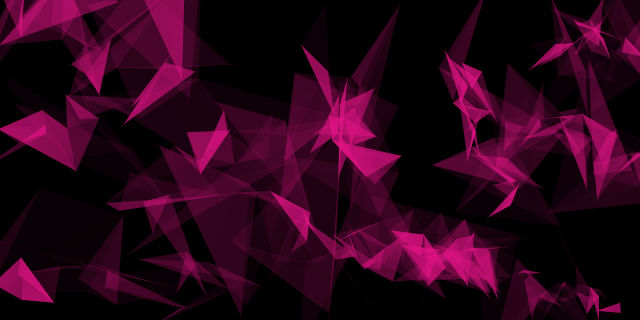
Reproduce this background procedurally as a Shadertoy shader.

```glsl
// Translucent magenta shards strung along loose strands over black.

const int STRANDS = 11;

// Each strand runs from xy to zw, in units of the canvas height.
const vec4 strands[STRANDS] = vec4[STRANDS](
    vec4(0.02, 1.00, 0.50, 0.88),
    vec4(0.00, 0.58, 0.56, 0.76),
    vec4(0.00, 0.14, 0.72, 0.06),
    vec4(0.45, 0.42, 0.86, 0.60),
    vec4(0.98, 0.80, 1.20, 0.46),
    vec4(0.74, 0.34, 1.12, 0.16),
    vec4(1.44, 0.80, 1.60, 0.36),
    vec4(1.12, 0.28, 1.52, 0.18),
    vec4(1.40, 0.20, 1.92, 0.02),
    vec4(1.70, 0.86, 2.00, 0.88),
    vec4(1.64, 0.64, 1.97, 0.48));

vec3 hash32(vec2 p) {
    vec3 q = fract(vec3(p.xyx) * vec3(0.1031, 0.1030, 0.0973));
    q += dot(q, q.yxz + 33.33);
    return fract((q.xxy + q.yzz) * q.zyx);
}

// A corner scattered around its place on the strand.
vec2 corner(vec4 strand, float seed, int k, int shards, float spread) {
    vec3 h = hash32(vec2(seed, float(k) * 3.0 + 11.0));
    float along = (float(k) + 2.0 * h.z - 1.0) / float(shards + 1);
    float angle = 6.2832 * h.x;
    return mix(strand.xy, strand.zw, along)
         + spread * mix(0.3, 1.5, h.y * h.y) * vec2(cos(angle), sin(angle));
}

float cross2(vec2 a, vec2 b) {
    return a.x * b.y - a.y * b.x;
}

// Signed distance to the line through a and b.
float edgeDistance(vec2 p, vec2 a, vec2 b) {
    return cross2(p - a, b - a) / max(length(b - a), 1e-4);
}

float triangleDistance(vec2 p, vec2 a, vec2 b, vec2 c) {
    float winding = cross2(b - a, c - a) < 0.0 ? -1.0 : 1.0;
    return max(max(winding * edgeDistance(p, a, b),
                   winding * edgeDistance(p, b, c)),
                   winding * edgeDistance(p, c, a));
}

// Paints a chain of shards, each sharing an edge with the next.
void paintChain(inout vec3 color, vec2 p, vec4 strand, float seed,
                int shards, float spread, float strongest) {
    vec2 a = corner(strand, seed, 0, shards, spread);
    vec2 b = corner(strand, seed, 1, shards, spread);
    for (int k = 0; k < shards; k++) {
        vec2 c = corner(strand, seed, k + 2, shards, spread);
        float h = hash32(vec2(float(k) + 71.0, seed + 43.0)).x;
        float cover = clamp(0.5 - triangleDistance(p, a, b, c) * iResolution.y, 0.0, 1.0);

        // Faint falloff across each facet
        vec2 side = b - a;
        float fall = clamp(dot(p - a, side) / max(dot(side, side), 1e-4), 0.0, 1.0);
        float alpha = mix(0.04, strongest, pow(h, 2.4)) * (1.0 - 0.2 * fall);
        color = mix(color, vec3(0.88, 0.07, 0.52), cover * alpha);

        a = b;
        b = c;
    }
}

void mainImage(out vec4 fragColor, in vec2 fragCoord) {
    vec2 p = fragCoord / iResolution.y;
    p.x *= 2.0 * iResolution.y / iResolution.x;
    vec3 color = vec3(0.005, 0.0, 0.002);

    // Wide dim shards behind
    for (int s = 0; s < STRANDS; s++) {
        float middle = 0.5 * (strands[s].x + strands[s].z);
        float spread = mix(0.27, 0.20, smoothstep(0.9, 1.4, middle));
        paintChain(color, p, strands[s], float(s) * 13.0 + 7.0, 14, spread, 0.32);
    }

    // Bright shards in front: few and large on the left, small and dense on the right
    for (int s = 0; s < STRANDS; s++) {
        float dense = smoothstep(0.9, 1.4, 0.5 * (strands[s].x + strands[s].z));
        int shards = int(mix(16.0, 38.0, dense));
        float spread = mix(0.16, 0.095, dense);
        paintChain(color, p, strands[s], float(s) * 17.0 + 205.0, shards, spread, 0.85);
    }
    fragColor = vec4(color, 1.0);
}
```
